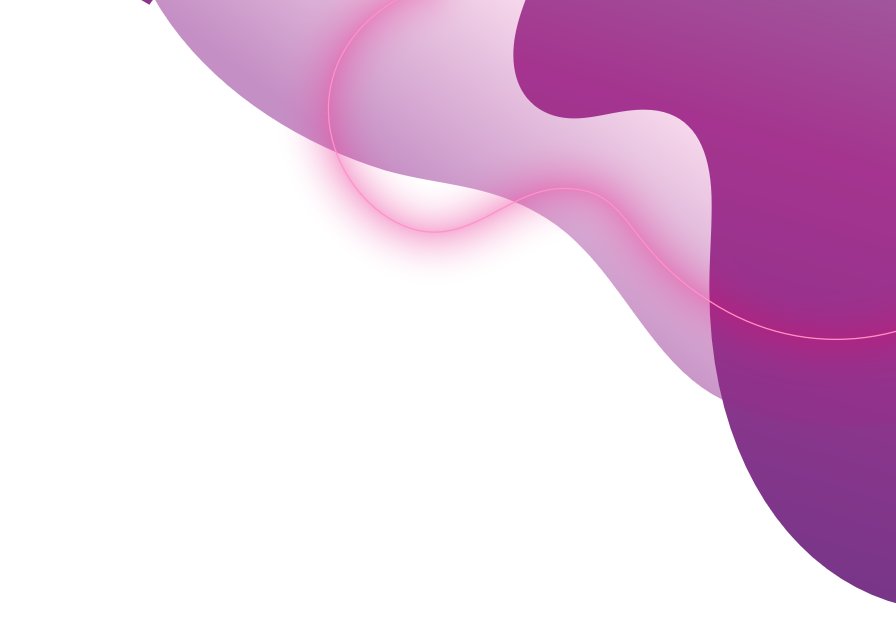
This background is drawn by a WebGL 2 fragment shader. Its source:

```glsl
#version 300 es
precision highp float;
// Flowing purple and pale pink waves in the upper right, crossed by a thin glowing line.

#define VIEW_WIDTH 7.68
#define STEPS 20
#define LINE_HALF_WIDTH 0.0055
#define GLOW_RADIUS 0.5
#define GLOW_STRENGTH 0.42

uniform vec2 u_resolution;
out vec4 fragColor;

// Cubic Bezier chains; y runs downward from the top edge.
const vec2 PALE_EDGE[13] = vec2[13](
  vec2(1.18, -0.3), vec2(1.55, 0.6), vec2(2.45, 1.2), vec2(3.3, 1.46),
  vec2(3.8, 1.6), vec2(4.2, 1.57), vec2(4.68, 1.87),
  vec2(5.3, 2.25), vec2(5.55, 3.12), vec2(6.2, 3.43),
  vec2(6.6, 3.65), vec2(7.2, 3.68), vec2(7.75, 3.63));

const vec2 DEEP_EDGE[19] = vec2[19](
  vec2(4.62, -0.3), vec2(4.53, -0.05), vec2(4.4, 0.2), vec2(4.4, 0.47),
  vec2(4.4, 0.82), vec2(4.62, 1.015), vec2(4.92, 1.015),
  vec2(5.12, 1.015), vec2(5.3, 0.94), vec2(5.52, 0.94),
  vec2(5.93, 0.94), vec2(6.1, 1.25), vec2(6.1, 1.75),
  vec2(6.1, 2.02), vec2(6.08, 2.2), vec2(6.08, 2.48),
  vec2(6.08, 3.95), vec2(6.8, 4.96), vec2(7.75, 5.19));

const vec2 RIBBON[16] = vec2[16](
  vec2(3.6, -0.1), vec2(3.1, 0.1), vec2(2.81, 0.5), vec2(2.815, 0.95),
  vec2(2.82, 1.5), vec2(3.28, 1.99), vec2(3.72, 1.99),
  vec2(4.13, 1.99), vec2(4.42, 1.615), vec2(4.83, 1.615),
  vec2(5.42, 1.615), vec2(5.32, 2.1), vec2(6.08, 2.58),
  vec2(6.6, 2.92), vec2(7.2, 2.99), vec2(7.75, 2.82));

vec2 bezier(vec2 a, vec2 b, vec2 c, vec2 d, float t) {
  float s = 1.0 - t;
  return s * s * s * a + 3.0 * s * t * (s * b + t * c) + t * t * t * d;
}

// Updates the nearest distance; side flips at each crossing below p.
void traceCurve(vec2 p, vec2 a, vec2 b, vec2 c, vec2 d, inout float dist, inout float side) {
  vec2 start = a;
  for (int i = 1; i <= STEPS; i++) {
    vec2 end = bezier(a, b, c, d, float(i) / float(STEPS));
    vec2 edge = end - start, rel = p - start;
    float h = clamp(dot(rel, edge) / dot(edge, edge), 0.0, 1.0);
    dist = min(dist, length(rel - h * edge));
    if ((start.x > p.x) != (end.x > p.x) && rel.y < edge.y * rel.x / edge.x) side = -side;
    start = end;
  }
}

float coverage(float d, float pixel) {
  return clamp(0.5 - d / pixel, 0.0, 1.0);
}

vec3 paleColor(vec2 p) {
  float t = clamp((dot(p, vec2(0.6, -0.8)) - 0.75) / 1.9, 0.0, 1.0);
  return mix(vec3(0.77, 0.56, 0.77), vec3(0.96, 0.84, 0.92), t);
}

vec3 deepColor(vec2 p) {
  float t = p.y + 0.3 * (VIEW_WIDTH - p.x);
  vec3 col = mix(vec3(0.62, 0.34, 0.61), vec3(0.635, 0.21, 0.56), clamp(t / 1.5, 0.0, 1.0));
  col = mix(col, vec3(0.57, 0.2, 0.55), clamp((t - 1.5) / 1.8, 0.0, 1.0));
  return mix(col, vec3(0.48, 0.2, 0.53), clamp((t - 3.3) / 1.9, 0.0, 1.0));
}

void main() {
  float pixel = VIEW_WIDTH / u_resolution.x;
  vec2 p = vec2(gl_FragCoord.x, u_resolution.y - gl_FragCoord.y) * pixel;

  float paleDist = 1e3, deepDist = 1e3, lineDist = 1e3;
  float paleSide = 1.0, deepSide = 1.0, lineSide = 1.0;
  for (int i = 0; i < 12; i += 3)
    traceCurve(p, PALE_EDGE[i], PALE_EDGE[i + 1], PALE_EDGE[i + 2], PALE_EDGE[i + 3], paleDist, paleSide);
  for (int i = 0; i < 18; i += 3)
    traceCurve(p, DEEP_EDGE[i], DEEP_EDGE[i + 1], DEEP_EDGE[i + 2], DEEP_EDGE[i + 3], deepDist, deepSide);
  for (int i = 0; i < 15; i += 3)
    traceCurve(p, RIBBON[i], RIBBON[i + 1], RIBBON[i + 2], RIBBON[i + 3], lineDist, lineSide);

  // Layered waves, with a faint seam where they overlap
  float pale = coverage(paleDist * paleSide, pixel);
  float deep = coverage(deepDist * deepSide, pixel);
  vec3 col = mix(vec3(1.0), paleColor(p), pale);
  vec3 seam = mix(vec3(-0.01, 0.01, 0.005), vec3(0.01, -0.005, 0.0), pale);
  col = mix(col, deepColor(p) + seam, deep);

  // Small corner chip at the top edge
  vec2 chip = p - vec2(1.28, 0.04);
  float chipDist = max(dot(chip, vec2(-0.5, 0.87)), dot(chip, vec2(0.8, 0.6)));
  col = mix(col, vec3(0.55, 0.2, 0.54), coverage(chipDist, pixel));

  // Soft glow and thin bright line
  float glow = pow(max(0.0, 1.0 - lineDist / GLOW_RADIUS), 2.2) * GLOW_STRENGTH;
  vec3 glowColor = mix(vec3(0.92, 0.27, 0.62), vec3(0.8, 0.08, 0.46), deep);
  col = mix(col, glowColor, glow);
  col = mix(col, vec3(1.0, 0.57, 0.79), coverage(lineDist - LINE_HALF_WIDTH, pixel));

  fragColor = vec4(col, 1.0);
}
```
